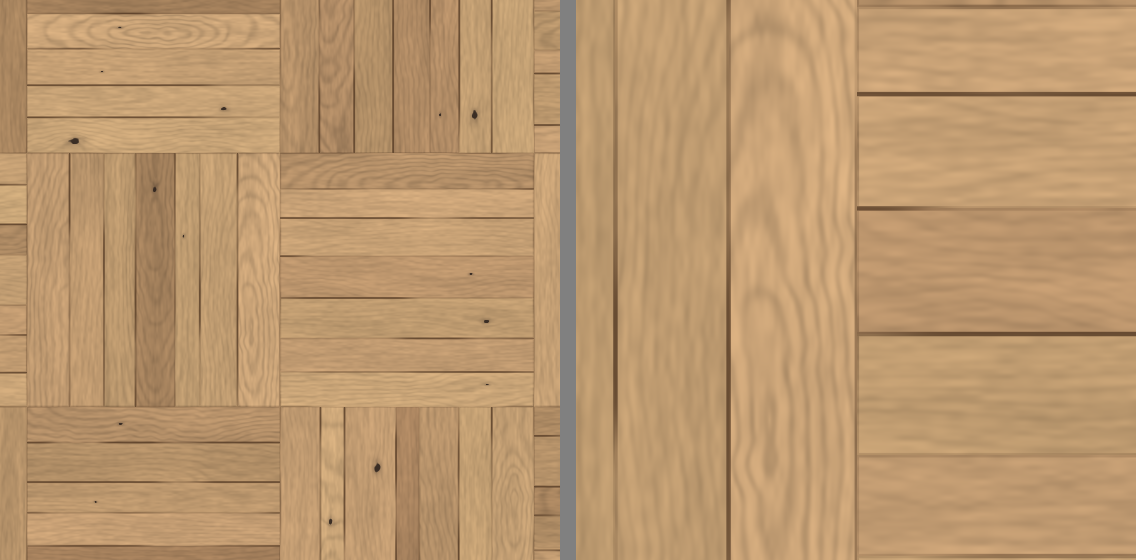
Left: the whole. Right: its middle third, enlarged.
This texture is drawn by a Shadertoy shader. Its source:

```glsl
// Oak parquet: square blocks of seven uneven planks, laid in alternating directions.

const vec2 ORIGIN = vec2(0.048, 0.274);   // corner of the first whole block
const float BLOCK = 0.4525;               // block side, in canvas units
const int PLANKS = 7;                     // planks per block
const float WIDTH_JITTER = 0.46;          // shift of plank edges, in plank widths
const float SEAM = 0.0026;                // half width of a seam, in block units
const float SEAM_DARK = 0.75;
const float RING_RATE = 48.0;             // growth rings per block
const float RING_DARK = 0.105;
const float KNOT_CHANCE = 0.42;
const vec3 PALE_OAK = vec3(0.815, 0.675, 0.488);
const vec3 DEEP_OAK = vec3(0.635, 0.500, 0.355);
const vec3 ROSE_TINT = vec3(1.0, 0.975, 0.99);
const vec3 SEAM_BROWN = vec3(0.30, 0.20, 0.12);
const vec3 KNOT_BROWN = vec3(0.17, 0.13, 0.11);

float hash(vec2 p) {
    vec3 q = fract(p.xyx * vec3(0.1031, 0.1030, 0.0973));
    q += dot(q, q.yzx + 33.33);
    return fract((q.x + q.y) * q.z);
}

float noise(vec2 p) {
    vec2 i = floor(p), f = fract(p);
    f = f * f * (3.0 - 2.0 * f);
    return mix(mix(hash(i), hash(i + vec2(1, 0)), f.x),
               mix(hash(i + vec2(0, 1)), hash(i + vec2(1, 1)), f.x), f.y);
}

// Position of the i-th plank edge across a block; the outer edges stay fixed.
float plankEdge(int i, float seed) {
    float jitter = (i == 0 || i == PLANKS) ? 0.0 : hash(vec2(i, seed)) - 0.5;
    return (float(i) + WIDTH_JITTER * jitter) / float(PLANKS);
}

// Wood of one plank; p.x runs along it and p.y across, from its centre line.
vec3 oak(vec2 p, float halfWidth, float id) {
    float tone = hash(vec2(id, 1.7));
    float figure = hash(vec2(id, 2.3));
    vec2 shift = vec2(id * 3.1, id * 7.7);

    // Knot: bends the rings around itself
    float knotSize = mix(0.006, 0.027, pow(hash(vec2(id, 3.9)), 2.0));
    vec2 knotAt = vec2(mix(0.08, 0.92, hash(vec2(id, 4.1))),
                       (hash(vec2(id, 5.3)) - 0.5) * halfWidth);
    vec2 k = (p - knotAt) / vec2(knotSize, knotSize * 0.55);
    k += 0.7 * (vec2(noise(p * 60.0 + shift), noise(p * 60.0 - shift)) - 0.5);
    float knotDist = length(k);
    float hasKnot = step(hash(vec2(id, 6.7)), KNOT_CHANCE);

    // Growth rings: long ovals near the heart, straight lines far from it
    float side = hash(vec2(id, 8.9)) - 0.5;
    vec2 heart = vec2(hash(vec2(id, 7.1)), side * mix(0.8, 0.06, figure));
    float field = length((p - heart) * vec2(mix(0.06, 0.2, figure), 1.0));
    field += 0.055 * noise(p * vec2(4.0, 9.0) + shift);
    field += 0.014 * figure * noise(p * vec2(24.0, 14.0) + shift);
    field += hasKnot * knotSize * 1.2 * exp(-0.12 * knotDist * knotDist);
    float ring = pow(0.5 + 0.5 * sin(6.2832 * RING_RATE * field), 2.0);

    // Pores and broad streaks
    float pores = noise(p * vec2(16.0, 115.0) + shift) - 0.5;
    float fleck = noise(p * vec2(45.0, 150.0) - shift) - 0.5;
    float streak = noise(p * vec2(2.5, 22.0) + shift) - 0.5;
    float cloud = noise(p * vec2(3.0, 6.0) - shift) - 0.5;

    float shade = 1.0 + 0.075 * pores + 0.06 * fleck + 0.075 * streak + 0.05 * cloud;
    shade -= RING_DARK * ring * mix(0.3, 1.0, figure * figure);
    vec3 color = mix(DEEP_OAK, PALE_OAK, pow(tone, 0.6)) * shade;
    color *= mix(vec3(1.0), ROSE_TINT, hash(vec2(id, 9.5)));

    float halo = 0.3 * exp(-0.45 * knotDist * knotDist);
    float core = 0.9 * (1.0 - smoothstep(0.55, 1.15, knotDist));
    return mix(color, KNOT_BROWN, hasKnot * max(halo, core));
}

float lineMask(float dist, float halfWidth, float pixel) {
    return 1.0 - smoothstep(halfWidth - 0.5 * pixel, halfWidth + pixel, dist);
}

void mainImage(out vec4 fragColor, in vec2 fragCoord) {
    vec2 grid = (fragCoord / iResolution.y - ORIGIN) / BLOCK;
    float pixel = 1.0 / (iResolution.y * BLOCK);
    vec2 cell = floor(grid), p = fract(grid);
    if (mod(cell.x + cell.y, 2.0) < 0.5) p = p.yx;   // upright planks
    float seed = 10.0 + 90.0 * hash(cell + 17.0);

    // Find the plank under this point
    int index = 0;
    for (int i = 1; i < PLANKS; i++)
        if (p.y >= plankEdge(i, seed)) index = i;
    float low = plankEdge(index, seed), high = plankEdge(index + 1, seed);
    float id = seed + 13.37 * float(index);
    vec3 color = oak(vec2(p.x, p.y - 0.5 * (low + high)), 0.5 * (high - low), id);

    // Seams between planks open and close along their length
    bool nearLow = p.y - low < high - p.y;
    int edge = nearLow ? index : index + 1;
    float gap = noise(vec2(p.x * 5.0, float(edge) * 9.0 + seed));
    float opening = mix(0.2, 1.0, smoothstep(0.2, 0.75, gap));
    if (edge == 0 || edge == PLANKS) opening *= 0.55;
    float seam = opening * lineMask(min(p.y - low, high - p.y), SEAM, pixel);

    // Fainter joint where planks end at the block border
    float endGap = 0.2 + 0.3 * noise(vec2(p.y * 12.0, seed));
    seam = max(seam, endGap * lineMask(min(p.x, 1.0 - p.x), SEAM, pixel));

    fragColor = vec4(mix(color, SEAM_BROWN, SEAM_DARK * seam), 1.0);
}
```
